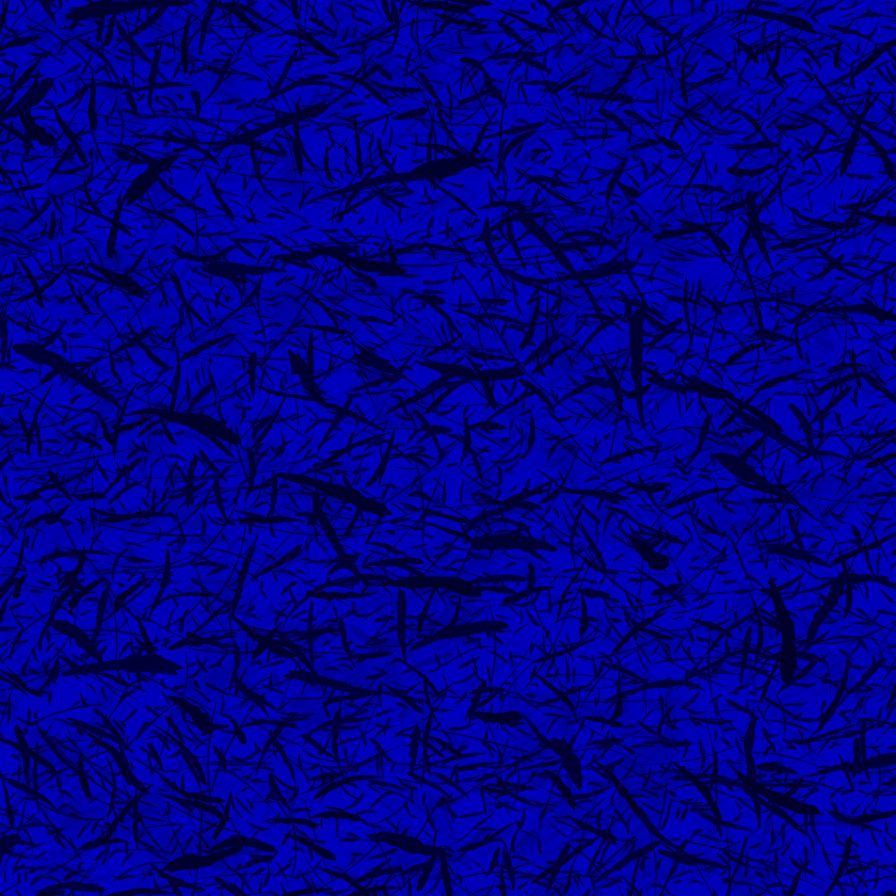
Write a Shadertoy shader that draws this texture.

```glsl
// Dark blades, straws and splinters scattered over a vivid blue ground.

const vec3 BRIGHT_BLUE = vec3(0.0, 0.0, 0.735);
const vec3 DULL_BLUE   = vec3(0.0, 0.0, 0.60);
const vec3 SHADE_BLUE  = vec3(0.0, 0.0, 0.42);
const vec3 INK_LIGHT   = vec3(0.0, 0.0, 0.225);
const vec3 INK_DEEP    = vec3(0.0, 0.0, 0.16);
const float PI = 3.14159;
const float EDGE = 0.0011;

float hash(vec2 p) {
    return fract(sin(dot(p, vec2(127.1, 311.7))) * 43758.5453);
}

float noise(vec2 p) {
    vec2 cell = floor(p);
    vec2 f = fract(p);
    f = f * f * (3.0 - 2.0 * f);
    float low = mix(hash(cell), hash(cell + vec2(1, 0)), f.x);
    float high = mix(hash(cell + vec2(0, 1)), hash(cell + vec2(1, 1)), f.x);
    return mix(low, high, f.y);
}

mat2 rotation(float angle) {
    float c = cos(angle), s = sin(angle);
    return mat2(c, -s, s, c);
}

// Coverage of one bent, tapered blade with frayed edges.
float blade(vec2 p, float halfLength, float halfWidth, float bend, float seed) {
    float along = p.x / halfLength;
    float across = p.y + bend * halfLength * (along * along - 0.3);
    if (abs(along) > 1.2 || abs(across) > halfWidth * 2.0 + EDGE) return 0.0;
    float fray = noise(vec2(along * 5.0, across / halfWidth * 1.6) + seed * 91.0);
    float reach = abs(along) + (fray - 0.5) * 0.35;
    float lean = 1.0 + 0.45 * along * sign(seed - 0.5);
    float taper = sqrt(max(1.0 - pow(reach, 3.0), 0.0)) * lean;
    float dist = abs(across) - halfWidth * taper * (0.6 + 0.7 * fray);
    return (1.0 - smoothstep(-EDGE, EDGE, dist)) * smoothstep(0.0, 0.15, taper);
}

// Blades scattered on a jittered grid: x is coverage, y is the tone of the top one.
vec2 scatter(vec2 uv, float cells, int count, vec2 halfSize, float bend, float share, float seed) {
    vec2 result = vec2(0.0);
    vec2 home = floor(uv * cells);
    for (int j = -1; j <= 1; j++)
    for (int i = -1; i <= 1; i++)
    for (int k = 0; k < count; k++) {
        vec2 cell = home + vec2(i, j);
        vec2 id = cell + vec2(seed, seed * 1.7 + float(k) * 17.3);
        if (hash(id + 5.1) > share) continue;
        vec2 center = (cell + vec2(hash(id), hash(id + 1.3))) / cells;
        float angle = PI * hash(id + 2.7);
        angle -= 0.2 * sin(2.0 * angle);
        float size = hash(id + 3.9);
        float halfLength = halfSize.x * mix(0.35, 1.0, size);
        float halfWidth = halfSize.y * mix(0.45, 1.0, hash(id + 6.2));
        float curve = bend * (hash(id + 7.7) - 0.5);
        float tone = hash(id + 8.4);
        float cover = blade(rotation(angle) * (uv - center), halfLength, halfWidth, curve, tone);
        if (cover > result.x) result = vec2(cover, tone);
    }
    return result;
}

vec3 paint(vec3 base, vec2 marks, float opacity) {
    return mix(base, mix(INK_DEEP, INK_LIGHT, marks.y), marks.x * opacity);
}

// Blue ground with soft mottling and faint brushed fibres.
vec3 ground(vec2 uv) {
    float mottle = noise(uv * 24.0) * 0.5 + noise(uv * 75.0) * 0.3;
    vec2 brushed = rotation(0.6) * uv;
    mottle += noise(brushed * vec2(60.0, 300.0)) * 0.35;
    vec3 color = mix(BRIGHT_BLUE, DULL_BLUE, smoothstep(0.5, 0.95, mottle));
    vec2 fibres = scatter(uv, 20.0, 2, vec2(0.035, 0.004), 0.3, 0.8, 71.0);
    return mix(color, SHADE_BLUE, fibres.x * mix(0.1, 0.55, fibres.y));
}

void mainImage(out vec4 fragColor, in vec2 fragCoord) {
    vec2 uv = fragCoord / iResolution.y;
    vec2 warp = vec2(noise(uv * 30.0), noise(uv * 30.0 + 40.0)) - 0.5;
    vec2 bent = uv + warp * 0.006;

    vec3 color = ground(uv);

    // Small splinters and crumbs, then hair-thin straws.
    color = paint(color, scatter(bent, 40.0, 2, vec2(0.016, 0.0022), 0.5, 0.95, 11.0), 0.9);
    color = paint(color, scatter(uv, 12.0, 4, vec2(0.07, 0.0013), 0.5, 0.95, 23.0), 0.88);

    // Medium blades and the few broad ones.
    color = paint(color, scatter(bent, 14.0, 3, vec2(0.045, 0.0042), 0.45, 0.95, 37.0), 1.0);
    color = paint(color, scatter(bent, 8.0, 1, vec2(0.078, 0.0088), 0.35, 0.75, 53.0), 1.0);

    fragColor = vec4(color, 1.0);
}
```
